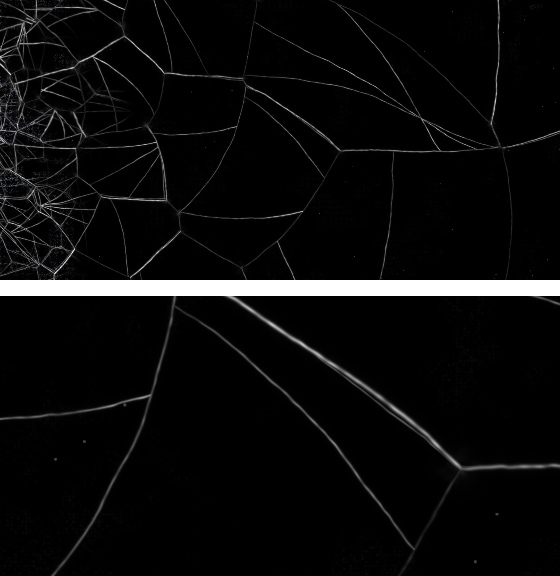
Top, the full canvas; bottom, a detail of the centre.
Reproduce this texture procedurally as a Shadertoy shader.

```glsl
#define IMPACT vec2(-0.16, 0.62)
#define CELL_SIZE 0.40
#define FINE_CELL_SIZE 0.24
#define BEND 0.15
#define CRACK_WIDTH 0.0019
#define BRIGHTNESS 0.72
#define DUST_GRID 230.0
#define GLASS_TINT vec3(0.99, 0.99, 1.0)
#define DUST_TINT vec3(0.85, 0.88, 1.0)

float hash(vec2 p) {
    vec3 q = fract(vec3(p.xyx) * 0.1031);
    q += dot(q, q.yzx + 33.33);
    return fract((q.x + q.y) * q.z);
}

vec2 hash2(vec2 p) {
    return vec2(hash(p + 17.3), hash(p + 71.9));
}

float noise(vec2 p) {
    vec2 i = floor(p), f = fract(p);
    f = f * f * (3.0 - 2.0 * f);
    return mix(mix(hash(i), hash(i + vec2(1, 0)), f.x),
               mix(hash(i + vec2(0, 1)), hash(i + vec2(1, 1)), f.x), f.y);
}

// Thin bright core with a faint glow; never thinner than a pixel
float strand(float dist, float width) {
    float w = max(width, 0.55 / iResolution.y);
    return exp(-dist * dist / (w * w)) + 0.08 * exp(-abs(dist) / (2.0 * w));
}

vec2 cellSite(vec2 id, float seed) {
    return id + 0.06 + 0.88 * hash2(id + seed);
}

// Log-polar Voronoi shards that grow with distance from the impact
float shards(vec2 p, float cellSize, float seed) {
    vec2 fromImpact = p - IMPACT;
    float radius = length(fromImpact);
    float scale = radius * cellSize;
    vec2 x = vec2(log(radius), atan(fromImpact.y, fromImpact.x)) / cellSize;

    vec2 home = floor(x), site = home;
    float nearest = 1e5;
    for (int j = -1; j <= 1; j++)
    for (int i = -1; i <= 1; i++) {
        vec2 id = floor(x) + vec2(i, j);
        vec2 s = cellSite(id, seed);
        float d = dot(s - x, s - x);
        if (d < nearest) { nearest = d; home = id; site = s; }
    }

    // Cracks along the shard borders, some splitting into a second strand
    float light = 0.0, first = 1e5, second = 1e5;
    float gap = 0.016 * max(noise(p * 6.0) - 0.4, 0.0);
    for (int j = -2; j <= 2; j++)
    for (int i = -2; i <= 2; i++) {
        if (i == 0 && j == 0) continue;
        vec2 id = home + vec2(i, j);
        vec2 s = cellSite(id, seed);
        float d = dot(0.5 * (site + s) - x, normalize(s - site)) * scale;
        float h = hash(home + id + 5.7 + seed);
        float strength = 0.22 + 0.78 * h * h;
        light = max(light, strength * strand(d, CRACK_WIDTH * (0.8 + 0.5 * h)));
        bool innerSide = i > 0 || (i == 0 && j > 0);
        if (h > 0.65 && innerSide) light = max(light, 0.4 * strand(d - gap, CRACK_WIDTH * 0.6));
        second = min(second, max(first, d));
        first = min(first, d);
    }

    // Splintered glass where cracks meet
    float splinter = noise(p * 130.0);
    light = max(light, 0.6 * splinter * exp(-second / 0.007));

    // Finer cracks fanning across single shards
    float turn = 6.2832 * hash(home + 3.1 + seed);
    vec2 anchor = site - 0.6 * vec2(cos(turn), sin(turn));
    for (int k = 0; k < 5; k++) {
        float h = hash(home + 13.7 * float(k + 1) + seed);
        if (h < 0.64) continue;
        float a = turn + 0.28 * float(k - 2) + 0.5 * (h - 0.82);
        vec2 along = vec2(cos(a), sin(a)), q = x - anchor;
        float t = dot(q, along);
        float d = dot(q, vec2(-along.y, along.x)) + 0.9 * (h - 0.82) * t * t;
        float fade = mix(1.0, 0.45, smoothstep(0.1, 1.2, t));
        light = max(light, (h - 0.12) * fade * strand(d * scale, CRACK_WIDTH * 0.8));
    }
    return light;
}

// Ragged grit near the damage plus rare lone specks
float dust(vec2 p) {
    vec2 id = floor(p * DUST_GRID);
    vec2 f = fract(p * DUST_GRID) - 0.3 - 0.4 * hash2(id);
    float h = hash(id + 2.0);
    float grain = smoothstep(0.7, 0.15, length(f));
    float damage = smoothstep(0.4, 0.05, p.x) + smoothstep(1.75, 2.0, p.x) * smoothstep(0.6, 0.9, p.y);
    float clump = smoothstep(0.55, 0.8, 0.65 * noise(p * 9.0 + 3.0) + 0.35 * noise(p * 40.0));
    return grain * (0.35 * clump * (0.1 + damage) * h * h + 0.3 * step(0.9992, h));
}

void mainImage(out vec4 fragColor, in vec2 fragCoord) {
    vec2 p = fragCoord / iResolution.y;
    vec2 bend = vec2(noise(p * 1.7), noise(p * 1.7 + 9.0)) - 0.5;
    vec2 jitter = vec2(noise(p * 18.0), noise(p * 18.0 + 5.0)) - 0.5;
    vec2 rough = vec2(noise(p * 80.0), noise(p * 80.0 + 5.0)) - 0.5;
    vec2 q = p + BEND * bend + 0.006 * jitter + 0.0014 * rough;

    // Long cracks everywhere, a denser shatter in patches by the impact
    float light = shards(q, CELL_SIZE, 0.0);
    float shatter = smoothstep(0.42, 0.12, p.x + 0.35 * (noise(p * 5.0 + 2.0) - 0.5));
    if (shatter > 0.0) light = max(light, shatter * shards(q, FINE_CELL_SIZE, 40.0));

    // Uneven glints along the cracks
    float glint = 0.25 + 0.6 * noise(p * 8.0) + 0.6 * noise(p * 110.0);
    vec3 color = GLASS_TINT * light * glint * BRIGHTNESS + DUST_TINT * dust(p);
    fragColor = vec4(clamp(color, 0.0, 1.0), 1.0);
}
```
